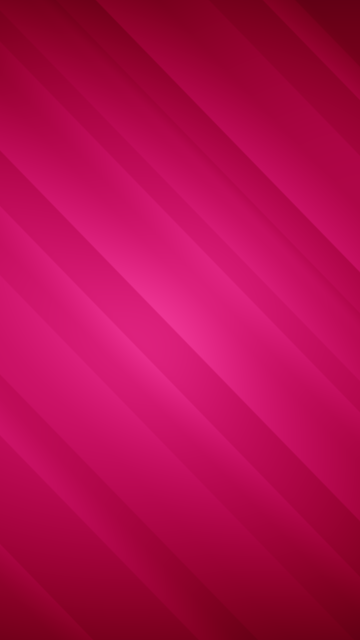
This background is drawn by a Shadertoy shader. Its source:

```glsl
// Magenta backdrop with a soft central glow and slanted translucent bands.

// Each band: crisp edge position, signed fade width, change in tone.
const vec3 BANDS[15] = vec3[15](
    vec3(-0.475, -0.10, -0.08), vec3(-0.423, -0.07, 0.13),
    vec3(-0.336,  0.08,  0.07), vec3(-0.154, -0.10, 0.09),
    vec3(-0.154,  0.08, -0.08), vec3(-0.090, 0.025, -0.06),
    vec3( 0.016, -0.06,  0.06), vec3( 0.065,  0.05, 0.07),
    vec3( 0.235, -0.09,  0.09), vec3( 0.235,  0.07, -0.04),
    vec3( 0.322,  0.06,  0.08), vec3( 0.430,  0.10, 0.05),
    vec3( 0.585,  0.08, -0.07), vec3( 0.680, -0.06, 0.08),
    vec3( 0.850,  0.06,  0.09));

// Sharp on one side, fading linearly to nothing on the other.
float bandMask(float slant, float edge, float width) {
    float soft = 0.0015 + 0.5 / iResolution.y;
    float inside = (slant - edge) * sign(width);
    float fade = clamp(1.0 - inside / abs(width), 0.0, 1.0);
    return smoothstep(-soft, soft, inside) * fade;
}

// Dark wine through crimson to hot pink.
vec3 magentaRamp(float tone) {
    return vec3(mix(0.36, 0.94, tone),
                0.22 * pow(tone, 4.0),
                0.08 + 0.51 * pow(tone, 1.65));
}

void mainImage(out vec4 fragColor, in vec2 fragCoord) {
    // Centred position in units of canvas height, x fitted to the width
    vec2 pos = fragCoord / iResolution.xy - 0.5;
    pos.x *= 0.5625;

    // Broad vignette, darker on the right, plus the central glow
    float tone = 0.79 - 2.4 * pos.y * pos.y - 1.2 * pos.x * pos.x - 0.2 * pos.x;
    tone += 0.10 * exp(-45.0 * dot(pos, pos));

    // Bands running down to the right
    float slant = 0.5 - pos.y - 1.03 * (pos.x + 0.28125);
    for (int i = 0; i < BANDS.length(); i++) {
        tone += BANDS[i].z * bandMask(slant, BANDS[i].x, BANDS[i].y);
    }

    fragColor = vec4(magentaRamp(clamp(tone, 0.0, 1.0)), 1.0);
}
```
